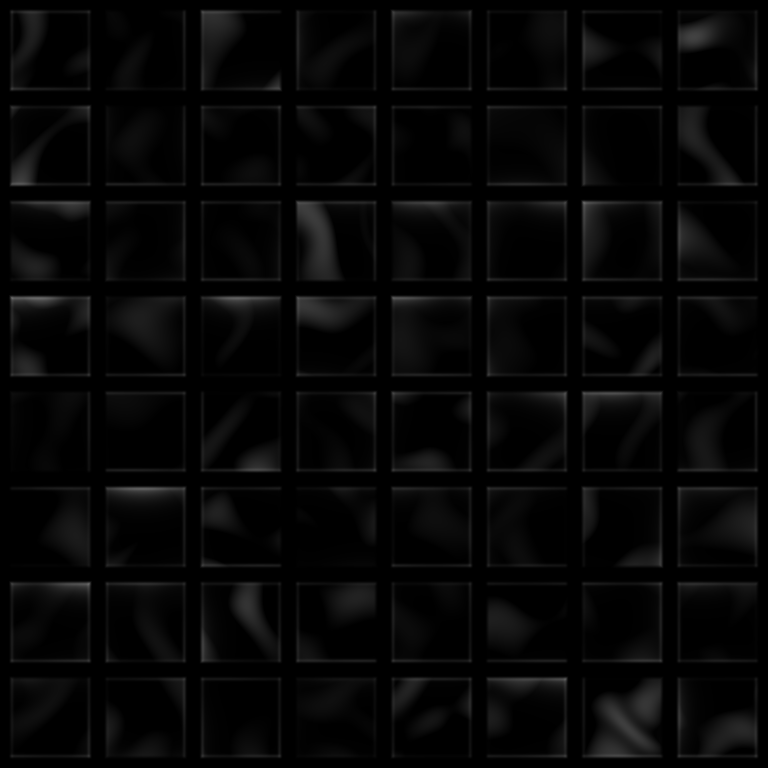
Write a three.js fragment shader that draws this pattern.

```glsl
// An 8 by 8 grid of dim grey squares on black, each with soft thin edge lines.
// Warped layered sines fill every square with its own smoky patches, and
// random strengths per side add glowing bands that fade inward.
varying vec2 vUv;

vec4 hash4(vec2 cell, float seed) {
  vec4 p = fract((cell + 17.3 * seed).xyxy * vec4(0.1031, 0.1030, 0.0973, 0.1099));
  p += dot(p, p.wzxy + 33.33);
  return fract((p.xxyz + p.yzzw) * p.zywx);
}

// Sum of three sine waves with random direction, frequency and phase.
float smoke(vec2 q, vec2 cell) {
  float sum = 0.0;
  float weight = 0.52;
  for (int i = 0; i < 3; i++) {
    vec4 r = hash4(cell, 2.0 + float(i));
    float angle = 6.2832 * r.x;
    vec2 direction = vec2(cos(angle), sin(angle));
    q += 0.22 * sin(2.3 * q.yx + 6.2832 * r.zw);
    sum += weight * sin(dot(q, direction) * mix(1.8, 4.2, r.y) + 6.2832 * r.z);
    weight *= 0.75;
  }
  return sum;
}

void main() {
  // Square coordinates: q reaches -1 and 1 on the edge lines.
  vec2 grid = (vUv - 0.5) / 0.1241 + 4.0;
  vec2 cell = clamp(floor(grid), 0.0, 7.0);
  vec2 q = (grid - cell - 0.5) * 0.1241 / 0.0502;
  vec4 look = hash4(cell, 1.0);
  vec4 lineRandom = hash4(cell, 6.0);
  vec4 bandRandom = hash4(cell, 7.0);

  // Inward distances from the left, right, bottom and top sides.
  vec4 inward = vec4(1.0 + q.x, 1.0 - q.x, 1.0 + q.y, 1.0 - q.y);
  vec4 along = vec4(q.yy, q.xx);
  float inside = 1.0 - smoothstep(0.96, 1.09, max(abs(q.x), abs(q.y)));

  // Smoky patches.
  float patches = mix(0.05, 0.23, look.x * look.x) * max(smoke(q, cell) - 0.04, 0.0);

  // Bands, strongest along the top, uneven along their length.
  vec4 sway = 0.65 + 0.35 * sin(along * 2.2 + 6.2832 * lineRandom.wxyz);
  vec4 band = pow(bandRandom, vec4(6.0)) * vec4(0.16, 0.06, 0.07, 0.36);
  float bands = dot(band * sway, exp(-4.5 * max(inward, 0.0)));

  // Edge lines, which add up to brighter dots at the corners.
  vec4 ends = 1.0 - smoothstep(0.98, 1.09, abs(along));
  vec4 strength = smoothstep(0.02, 0.6, lineRandom) * vec4(0.08, 0.09, 0.12, 0.10);
  vec4 profile = exp(-inward * inward / 0.0020);
  float lines = dot(strength * ends * (0.55 + 0.45 * sway), profile);

  gl_FragColor = vec4(vec3((patches + bands) * inside + lines), 1.0);
}
```
